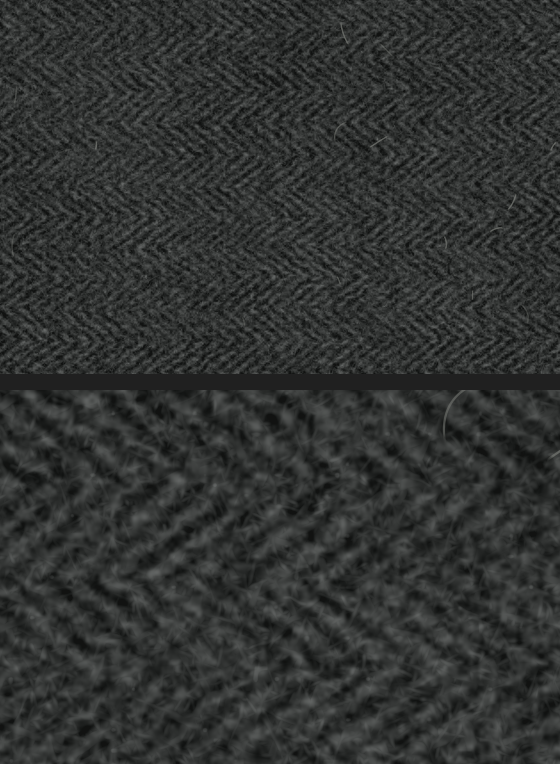
Top: the whole. Bottom: its middle third, enlarged.
This texture is drawn by a WebGL 2 fragment shader. Its source:

```glsl
#version 300 es
precision highp float;

uniform vec2 u_resolution;
out vec4 fragColor;

const float TAU = 6.2831853;

float hash(vec2 p) {
    return fract(sin(dot(p, vec2(127.1, 311.7))) * 43758.5453);
}

float noise(vec2 p) {
    vec2 i = floor(p), f = fract(p);
    f = f * f * (3.0 - 2.0 * f);
    return mix(mix(hash(i), hash(i + vec2(1, 0)), f.x),
               mix(hash(i + vec2(0, 1)), hash(i + vec2(1, 1)), f.x), f.y);
}

mat2 rotate(float a) {
    return mat2(cos(a), sin(a), -sin(a), cos(a));
}

// Twill ridges that reverse direction in horizontal bands, broken into yarn nubs
float herringbone(vec2 p) {
    vec2 wobble = vec2(noise(p * 45.0), noise(p * 45.0 + 31.0)) - 0.5;
    vec2 drift = vec2(noise(p * 4.0 + 7.0), noise(p * 4.0 + 19.0)) - 0.5;
    p += wobble * 0.009 + drift * 0.014;
    float fold = abs(fract((p.y - 0.588) / 0.166 + 0.5) - 0.5) * 0.166;
    float across = (p.x + 1.3 * fold) / 0.039;
    float ridge = cos(TAU * across);
    float nub = cos(TAU * (p.y / 0.0166 + 0.5 * floor(across + 0.5)));
    return 0.19 * ridge + 0.10 * nub * (0.5 + 0.5 * ridge);
}

// Short wool fibres lying in several directions
float fibres(vec2 p) {
    float strongest = 0.0;
    for (int i = 0; i < 4; i++) {
        float k = float(i);
        vec2 q = rotate(k * 0.79 + 0.35) * p;
        q.y += 0.006 * noise(q * 50.0 + k);
        strongest = max(strongest, noise(q * vec2(75.0, 270.0) + k * 17.3));
    }
    return strongest;
}

// Sparse pale hairs, each a thin curved stroke
float looseHairs(vec2 p, float aspect, float pixel) {
    float cover = 0.0;
    for (int i = 0; i < 16; i++) {
        float k = float(i) + 1.0;
        vec2 centre = vec2(hash(vec2(k, 1.7)) * aspect, hash(vec2(k, 5.3)));
        vec2 q = rotate(TAU * hash(vec2(k, 9.1))) * (p - centre);
        float reach = mix(0.012, 0.035, hash(vec2(k, 13.9)));
        float bend = mix(-14.0, 14.0, hash(vec2(k, 21.4)));
        float d = abs(q.y - bend * q.x * q.x) / sqrt(1.0 + 4.0 * bend * bend * q.x * q.x);
        float stroke = 1.0 - smoothstep(0.0004, 0.0007 + pixel, d);
        float ends = 1.0 - smoothstep(reach * 0.7, reach, abs(q.x));
        cover = max(cover, stroke * ends * mix(0.3, 0.8, hash(vec2(k, 33.2))));
    }
    return cover;
}

void main() {
    vec2 p = gl_FragCoord.xy / u_resolution.y;
    float aspect = u_resolution.x / u_resolution.y;

    // Weave, softened where the nap is felted
    float felted = smoothstep(0.2, 0.75, noise(p * 14.0 + 3.0));
    float tone = 0.43 + herringbone(p) * mix(1.15, 0.75, felted);

    // Wool nap from large patches down to single fibres
    tone += 0.10 * (noise(p * 5.0) - 0.5);
    tone += 0.36 * (noise(p * 85.0 + 11.0) - 0.5);
    tone += 0.42 * (noise(p * 210.0 + 47.0) - 0.5);
    tone += 0.55 * (fibres(p) - 0.70);

    // Occasional light flecks
    tone += 0.25 * smoothstep(0.86, 0.98, noise(p * 110.0 + 71.0));

    vec3 shadow = vec3(0.065, 0.072, 0.068);
    vec3 wool = vec3(0.355, 0.365, 0.36);
    vec3 hair = vec3(0.46, 0.47, 0.45);
    vec3 colour = mix(shadow, wool, clamp(tone, 0.0, 1.15));
    colour = mix(colour, hair, looseHairs(p, aspect, 1.0 / u_resolution.y));
    fragColor = vec4(colour, 1.0);
}
```
